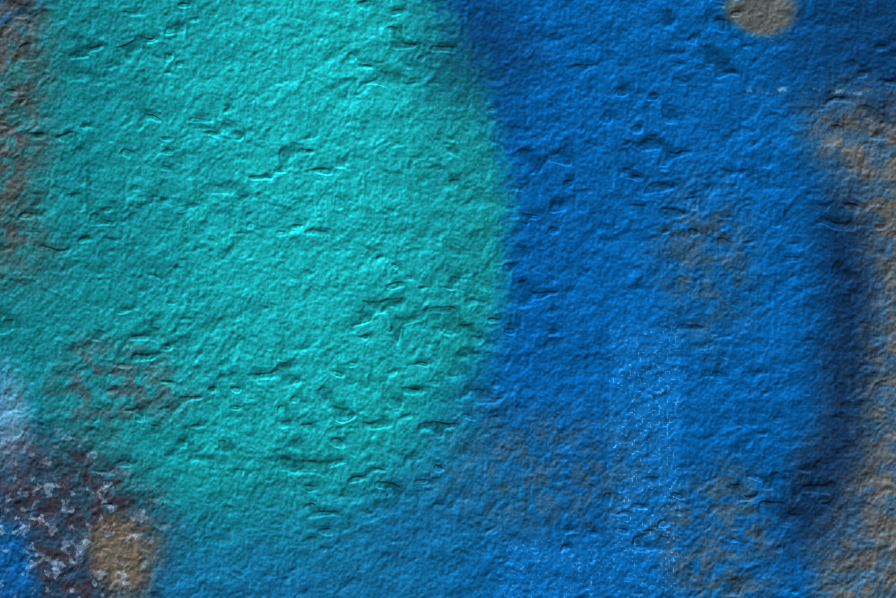
A WebGL 2 fragment shader for this texture:

```glsl
#version 300 es
precision highp float;

uniform vec2 u_resolution;
out vec4 outColor;

// Paint and wall colours
const vec3 TEAL = vec3(0.09, 0.62, 0.64);
const vec3 DEEP_TEAL = vec3(0.08, 0.50, 0.54);
const vec3 BLUE = vec3(0.03, 0.36, 0.63);
const vec3 BRIGHT_BLUE = vec3(0.06, 0.42, 0.71);
const vec3 SEA_BLUE = vec3(0.09, 0.43, 0.59);
const vec3 NAVY = vec3(0.06, 0.18, 0.32);
const vec3 STONE = vec3(0.32, 0.37, 0.41);
const vec3 OCHRE = vec3(0.43, 0.39, 0.33);
const vec3 UMBER = vec3(0.22, 0.22, 0.27);
const vec3 CHALK = vec3(0.58, 0.70, 0.80);

// Teal disc and surface relief
const vec2 DISC_CENTER = vec2(0.39, 0.63);
const vec2 DISC_RADIUS = vec2(0.465, 0.53);
const float RELIEF = 1.7;
const float RELIEF_STEP = 0.0032;
const float GRAIN_SCALE = 290.0;
const vec2 LIGHT_DIR = vec2(-0.5, 0.85);

float hash(vec2 p) {
  return fract(sin(dot(p, vec2(127.1, 311.7))) * 43758.55);
}

float noise(vec2 p) {
  vec2 i = floor(p), f = fract(p);
  f = f * f * (3.0 - 2.0 * f);
  return mix(mix(hash(i), hash(i + vec2(1, 0)), f.x),
             mix(hash(i + vec2(0, 1)), hash(i + vec2(1, 1)), f.x), f.y);
}

float fbm(vec2 p) {
  float sum = 0.0, amp = 0.5;
  for (int i = 0; i < 5; i++) {
    sum += amp * noise(p);
    p = mat2(1.6, 1.2, -1.2, 1.6) * p + 7.3;
    amp *= 0.5;
  }
  return sum;
}

// Short pits gathered in loose clusters
float pits(vec2 p) {
  float cluster = smoothstep(0.40, 0.70, noise(p * 11.0 + 3.0));
  return cluster * smoothstep(0.66, 0.86, noise(p * vec2(42.0, 68.0) + 40.0));
}

// Plaster height: lumps, pits and grit
float height(vec2 p) {
  vec2 q = p + 0.012 * vec2(noise(p * 40.0), noise(p * 40.0 + 9.0));
  float lumps = 0.55 * fbm(q * vec2(27.0, 33.0));
  float grit = 0.13 * noise(q * 85.0) + 0.11 * noise(q * 135.0 + 5.0) + 0.09 * noise(p * 210.0);
  return lumps + grit - 0.16 * pits(q);
}

// Soft ellipse mask
float blob(vec2 p, vec2 center, vec2 radius, float soft) {
  return 1.0 - smoothstep(1.0 - soft, 1.0 + soft, length((p - center) / radius));
}

// Soft box mask
float box(vec2 p, vec2 lo, vec2 hi, float soft) {
  vec2 a = smoothstep(lo - soft, lo + soft, p) * (1.0 - smoothstep(hi - soft, hi + soft, p));
  return a.x * a.y;
}

void main() {
  vec2 p = gl_FragCoord.xy / u_resolution.y;
  p.x *= 1.5 * u_resolution.y / u_resolution.x;
  vec2 w = p + 0.07 * (vec2(fbm(p * 9.0), fbm(p * 9.0 + 31.0)) - 0.5);
  float mottle = fbm(p * 14.0 + 5.0);
  float flake = smoothstep(0.36, 0.58, fbm(p * 55.0 + 17.0));
  float grain = noise(p * GRAIN_SCALE);
  float spray = noise(p * 150.0 + 60.0) - 0.5;

  // Blue ground with a lighter rolled stroke
  vec3 col = BLUE * (0.9 + 0.2 * mottle);
  col = mix(col, SEA_BLUE, 0.85 * blob(w, vec2(0.42, 0.16), vec2(0.42, 0.24), 0.5));
  float stroke = max(box(p + 0.006 * spray, vec2(1.02, 0.06), vec2(1.138, 0.46), 0.012),
                     0.7 * box(w, vec2(0.84, -0.1), vec2(1.13, 0.085), 0.02));
  col = mix(col, BRIGHT_BLUE, 0.8 * stroke);

  // Teal disc with a sprayed rim, darker left, right and below
  float rimSoft = mix(0.20, 0.07, smoothstep(0.2, 0.55, p.y));
  float disc = blob(mix(p, w, 0.7) + 0.025 * spray, DISC_CENTER, DISC_RADIUS, rimSoft);
  vec3 teal = mix(DEEP_TEAL, TEAL, smoothstep(0.05, 0.46, w.x + 0.25 * (mottle - 0.5)));
  float shadeRim = max(smoothstep(0.60, 0.82, w.x), 1.0 - smoothstep(0.12, 0.34, w.y));
  teal = mix(teal, DEEP_TEAL, 0.65 * shadeRim);
  teal *= 1.0 + 0.09 * blob(w, vec2(0.52, 0.85), vec2(0.2, 0.4), 0.8);
  col = mix(col, teal, disc);

  // Bare stone along both sides and in worn patches
  float side = smoothstep(1.34, 1.43, w.x + 0.03 * sin(p.y * 9.0)) * (1.0 - smoothstep(0.80, 0.90, w.y));
  col = mix(col, mix(STONE, OCHRE, 0.6 * mottle), side * mix(0.65, 1.0, flake));
  float left = (1.0 - smoothstep(0.01, 0.13, w.x)) * smoothstep(0.45, 0.62, w.y);
  col = mix(col, mix(STONE, OCHRE, 0.3) * 0.85, left * mix(0.5, 0.95, flake));
  float worn = 0.7 * blob(w, vec2(0.20, 0.365), vec2(0.11, 0.07), 0.5);
  worn = max(worn, 0.6 * blob(w, vec2(1.18, 0.56), vec2(0.07, 0.13), 0.6));
  worn = max(worn, 0.7 * blob(w, vec2(1.21, 0.09), vec2(0.10, 0.12), 0.5));
  worn = max(worn, 0.5 * blob(w, vec2(0.90, 0.21), vec2(0.16, 0.10), 0.6));
  col = mix(col, STONE * 0.9, worn * mix(0.25, 1.0, flake));

  // Dark spray: right band, upper corner and disc shoulder
  float bandX = 1.375 + 0.035 * sin((p.y - 0.2) * 6.0);
  float band = exp(-pow((w.x - bandX) / 0.052, 2.0)) * smoothstep(0.0, 0.15, p.y) * (1.0 - smoothstep(0.58, 0.78, p.y));
  float dark = max(0.88 * band, 0.65 * blob(w, vec2(1.50, 0.95), vec2(0.17, 0.13), 0.7));
  dark = max(dark, 0.5 * blob(w, vec2(0.80, 0.91), vec2(0.09, 0.10), 0.7));
  col = mix(col, NAVY, dark * (1.0 + 0.3 * spray));

  // Exposed lower left corner and chips
  float corner = blob(w + 0.02 * spray, vec2(0.08, 0.11), vec2(0.19, 0.17), 0.3);
  col = mix(col, UMBER, corner * mix(0.7, 1.0, flake));
  float chips = max(blob(w + 0.02 * spray, vec2(0.205, 0.07), vec2(0.05, 0.06), 0.5),
                    blob(w, vec2(1.28, 0.99), vec2(0.055, 0.04), 0.3));
  col = mix(col, OCHRE, 0.8 * chips);
  col = mix(col, BLUE, 0.8 * blob(w, vec2(0.0, 0.04), vec2(0.045, 0.09), 0.5));

  // Chalk line, pale smudge and fine speckles
  float line = box(p + vec2(0.0, 0.02 * (mottle - 0.5)), vec2(1.25, 0.842), vec2(1.46, 0.850), 0.004);
  float chalk = max(line * flake * 0.6, 0.5 * blob(w, vec2(0.0, 0.30), vec2(0.04, 0.08), 0.7));
  chalk = max(chalk, corner * 0.5 * smoothstep(0.56, 0.72, fbm(p * 75.0 + 2.0)));
  chalk = max(chalk, 0.35 * stroke * smoothstep(0.78, 0.92, grain));
  col = mix(col, CHALK, chalk);

  // Slanted light over the relief
  float slope = (height(p) - height(p + RELIEF_STEP * LIGHT_DIR)) * RELIEF;
  float rough = mix(1.0, 1.35, max(max(side, corner), max(worn, left)));
  float shade = 1.0 + clamp(slope * 2.0 * rough, -0.6, 0.45);
  col = col * shade + 0.12 * max(slope - 0.08, 0.0);
  col *= (0.91 + 0.18 * grain) * (1.0 - 0.22 * pits(p));
  outColor = vec4(clamp(col, 0.0, 1.0), 1.0);
}
```
